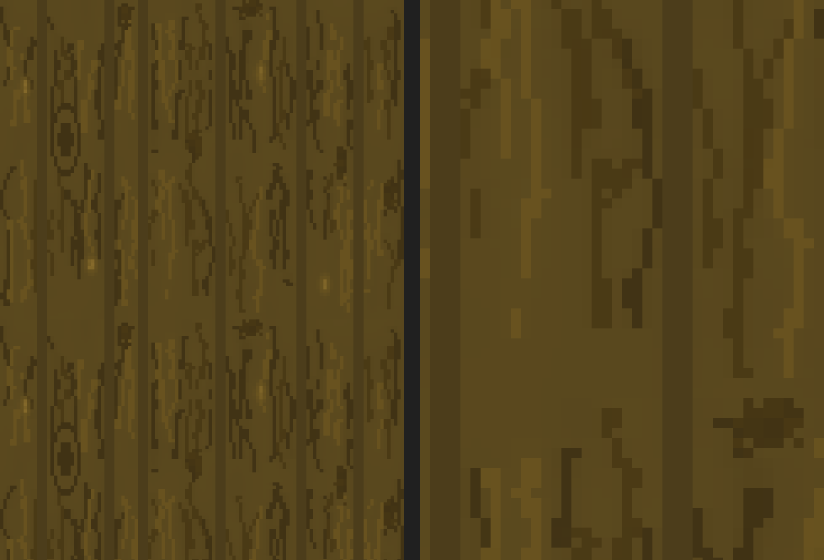
Left, the full canvas; right, a detail of the centre.
Reproduce this texture procedurally as a Shadertoy shader.

```glsl
// Pixelated brown wooden planks with grooves, meandering grain, knots and pale glints.
#define COLUMNS 120.0        // cells across the canvas
#define REPEATS_DOWN 1.7535  // vertical tiles on the canvas
#define TILE_ROWS 96.0       // cells down one tile
#define GROOVE_WIDTH 3.0     // in cells
#define LANE_DENSITY 0.32    // grain lanes per cell of plank width
#define LIGHT_REACH 2.7      // half width of the pale grain band, in cells
#define WANDER 1.7           // sideways drift of the grain, in cells

const vec3 WOOD = vec3(0.350, 0.282, 0.118);
const vec3 GROOVE = vec3(0.298, 0.240, 0.106);
const vec3 DARK_GRAIN = vec3(0.250, 0.195, 0.078);
const vec3 MID_GRAIN = vec3(0.288, 0.222, 0.080);
const vec3 LIGHT_GRAIN = vec3(0.410, 0.325, 0.122);
const vec3 GLINT = vec3(0.530, 0.420, 0.170);

// Groove columns, and the column of the pale band in each plank
const float EDGES[8] = float[8](-3.0, 11.0, 31.0, 41.0, 64.0, 88.0, 105.0, 120.0);
const float PALE[7] = float[7](6.0, 27.0, 39.0, 49.0, 78.0, 101.0, 112.0);

// Knots: centre and radii. Glints: centre. All in cells from the tile's top left.
const vec4 EYE = vec4(19.0, 41.5, 2.2, 5.5);
const vec4 KNOTS[5] = vec4[5](vec4(37.0, 4.0, 2.2, 5.0), vec4(57.5, 43.0, 2.5, 6.0),
    vec4(115.5, 58.0, 2.4, 7.0), vec4(74.0, 2.0, 4.0, 3.5), vec4(101.0, 49.0, 2.0, 7.0));
const vec2 GLINTS[4] = vec2[4](vec2(7.0, 25.5), vec2(77.0, 21.5),
    vec2(26.7, 79.0), vec2(96.0, 85.0));

float hash(vec2 p) {
    vec3 q = fract(p.xyx * 0.1031);
    q += dot(q, q.yzx + 33.33);
    return fract((q.x + q.y) * q.z);
}

float noise(vec2 p) {
    vec2 i = floor(p), f = smoothstep(0.0, 1.0, fract(p));
    return mix(mix(hash(i), hash(i + vec2(1, 0)), f.x),
               mix(hash(i + vec2(0, 1)), hash(i + vec2(1, 1)), f.x), f.y);
}

// Distance measured in radii from an ellipse centre
float ellipse(vec2 p, vec4 e) {
    return length((p - e.xy) / e.zw);
}

// Stepped grain lines: each lane holds one in the upper and one in the lower half
vec3 grain(vec3 color, vec2 cell, int plank) {
    float left = EDGES[plank] + GROOVE_WIDTH, right = EDGES[plank + 1];
    float lanes = ceil((right - left) * LANE_DENSITY);
    float halfRows = 0.5 * TILE_ROWS - 1.0;
    float lower = step(halfRows, cell.y);
    for (float i = 0.0; i < lanes; i++) {
        vec2 id = vec2(i + 17.0 * float(plank), 5.0 + 31.0 * lower);
        float span = mix(17.0, 43.0, hash(id));
        float start = halfRows * lower + (halfRows - span) * hash(id + 71.0);
        float t = cell.y - start;
        float lane = mix(left, right, (i + 0.25 + 0.5 * hash(id + 137.0)) / lanes);
        float drift = (noise(vec2(t * 0.11, id.x * 3.7 + lower)) - 0.5) * 2.0 * WANDER;
        float path = clamp(floor(lane + drift), left, right - 1.0);
        float offset = cell.x - path;

        bool pale = abs(lane - PALE[plank]) < LIGHT_REACH;
        vec3 tone = pale ? LIGHT_GRAIN : mix(DARK_GRAIN, MID_GRAIN, step(0.55, hash(id + 211.0)));
        float inside = step(0.0, t) * step(t, span);
        float patchId = hash(vec2(floor(cell.y / 3.0), id.x + 9.0));
        float side = patchId > 0.88 ? -1.0 : 1.0;
        bool thick = patchId > 0.70 && offset == side;
        bool gap = patchId < 0.07;

        // Soft stain beside the line, then the line itself
        float stain = inside * (1.0 - smoothstep(0.5, 2.5, abs(offset)));
        color = mix(color, tone, 0.09 * stain);
        if (inside > 0.5 && !gap && (offset == 0.0 || thick)) color = mix(color, tone, 0.93);
    }
    return color;
}

vec3 planks(vec2 uv) {
    vec2 cell = floor(vec2(uv.x * COLUMNS, fract((1.0 - uv.y) * REPEATS_DOWN) * TILE_ROWS));
    int plank = 0;
    for (int i = 1; i < 7; i++) if (cell.x >= EDGES[i]) plank = i;
    if (plank > 0 && cell.x < EDGES[plank] + GROOVE_WIDTH) return GROOVE;

    vec3 color = WOOD * (0.985 + 0.03 * noise(cell * vec2(0.2, 0.08)));
    float eye = ellipse(cell, EYE);
    if (eye > 2.0) color = grain(color, cell, plank);

    // Ringed eye: dark core inside a thin outline
    if (eye < 1.0 || abs(eye - 1.85) < 0.2) color = DARK_GRAIN;

    // Ragged knots
    for (int i = 0; i < 5; i++) {
        float rough = 0.65 * hash(cell + float(i)) + 0.35 * noise(cell * 0.4);
        if (ellipse(cell, KNOTS[i]) + 0.7 * rough < 1.15)
            color = mix(DARK_GRAIN, MID_GRAIN, hash(floor(cell / 2.0)));
    }

    // Small pale glints with a soft halo
    for (int i = 0; i < 4; i++) {
        float d = ellipse(cell, vec4(GLINTS[i], 1.5, 2.6));
        color = mix(color, LIGHT_GRAIN, 0.8 * (1.0 - smoothstep(0.7, 1.7, d)));
        if (d < 0.65) color = mix(LIGHT_GRAIN, GLINT, 0.4 + 0.6 * hash(cell));
    }
    return color;
}

void mainImage(out vec4 fragColor, in vec2 fragCoord) {
    // Average 3 x 3 samples to smooth the cell edges
    vec3 sum = vec3(0.0);
    for (int i = 0; i < 9; i++) {
        vec2 offset = (vec2(i % 3, i / 3) - 1.0) / 3.0;
        sum += planks((fragCoord + offset) / iResolution.xy);
    }
    fragColor = vec4(sum / 9.0, 1.0);
}
```
